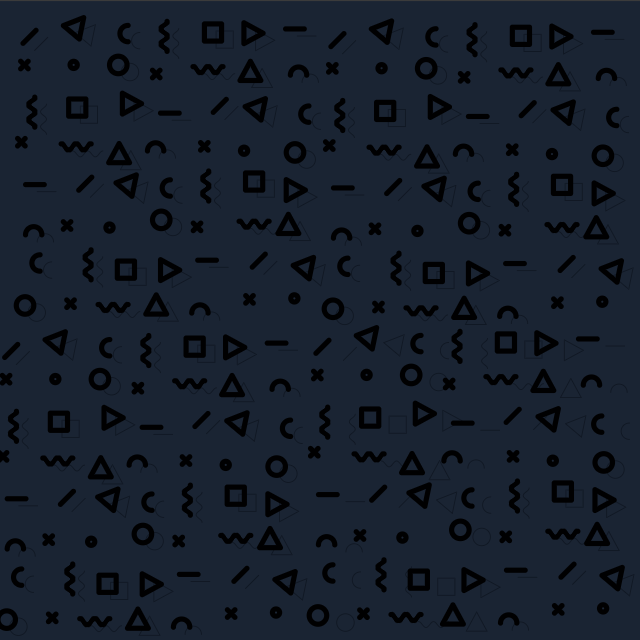
A Shadertoy shader for this pattern:

```glsl
// Retro confetti on navy: a scattered motif of outlined shapes, repeated in 2 x 2 blocks.
// Each block is a jittered grid; every cell picks a shape, measured as distance to its
// centreline, then drawn as a thick black stroke over a thin offset outline.

const float UNITS = 768.0;               // design units across the canvas
const vec3 NAVY = vec3(0.102, 0.141, 0.200);
const vec3 OUTLINE = vec3(0.062, 0.092, 0.138);
const vec3 INK = vec3(0.0, 0.0, 0.004);
const vec3 EDGE = vec3(0.23);
const float INK_HALF = 3.1;              // half widths of the two strokes
const float OUTLINE_HALF = 0.55;
const float EDGE_WIDTH = 1.3;
const vec2 OUTLINE_SHIFT = vec2(14.0, 8.5);
const ivec2 GRID = ivec2(7, 8);
const vec2 CELL = vec2(52.8, 46.7);
const vec2 GRID_START = vec2(18.0, 14.0);
const vec2 JITTER = vec2(0.34, 0.30);
const float ROW_STAGGER = 0.2;
const float INK_SLIP = 19.0;             // ink misregistration in the last block
const vec2 BLOCK_ORIGIN[4] = vec2[4](vec2(0.0), vec2(369.5, 4.0),
                                     vec2(-22.0, 377.0), vec2(370.5, 372.0));

// Shape kinds: 0-6 fill the even rows, 7-13 the odd rows; 7 and 10 are crosses
const int SLASH = 0, TRI_TILTED = 1, ARC_LEFT = 2, WAVE_UPRIGHT = 3, SQUARE = 4,
          TRI_RIGHT = 5, DASH = 6, CROSS_A = 7, DOT = 8, RING = 9, CROSS_B = 10,
          WAVE_FLAT = 11, TRI_UP = 12;

float hash(vec2 p) {
    return fract(sin(dot(p, vec2(127.1, 311.7))) * 43758.5453);
}

float segment(vec2 p, vec2 a, vec2 b) {
    vec2 ab = b - a;
    return length(p - a - ab * clamp(dot(p - a, ab) / dot(ab, ab), 0.0, 1.0));
}

float triangle(vec2 p) {
    p.x = abs(p.x);
    vec2 corner = vec2(12.5, -11.0);
    return min(segment(p, vec2(0.0, 12.0), corner),
               segment(p, vec2(0.0, corner.y), corner));
}

float square(vec2 p) {
    vec2 d = abs(p) - 10.3;
    return abs(length(max(d, 0.0)) + min(max(d.x, d.y), 0.0));
}

// Upper half circle with open ends
float arch(vec2 p) {
    p = vec2(abs(p.x), p.y + 5.0);
    return p.y > 0.0 ? abs(length(p) - 9.8) : length(p - vec2(9.8, 0.0));
}

// Two periods of a cosine, distance corrected by its slope
float wave(vec2 p) {
    const float FREQ = 0.349, AMP = 3.5;
    float x = clamp(p.x, -18.0, 18.0);
    float slope = AMP * FREQ * sin(FREQ * x);
    float dy = (p.y - AMP * cos(FREQ * x)) / sqrt(1.0 + slope * slope);
    return length(vec2(p.x - x, dy));
}

float shapeDistance(int kind, vec2 p) {
    if (kind == SLASH) return segment(p, vec2(-7.8), vec2(7.8));
    if (kind == TRI_TILTED) {
        float c = cos(0.7), s = sin(0.7);
        return triangle(vec2(c * p.x - s * p.y, s * p.x + c * p.y));
    }
    if (kind == ARC_LEFT) return arch(vec2(p.y, -p.x));
    if (kind == WAVE_UPRIGHT) return wave(p.yx);
    if (kind == SQUARE) return square(p);
    if (kind == TRI_RIGHT) return triangle(p.yx);
    if (kind == DASH) return segment(p, vec2(-11.2, 0.0), vec2(11.2, 0.0));
    if (kind == CROSS_A || kind == CROSS_B) return segment(abs(p), vec2(0.0), vec2(4.5));
    if (kind == DOT) return abs(length(p) - 4.3);
    if (kind == RING) return abs(length(p) - 10.5);
    if (kind == WAVE_FLAT) return wave(p);
    if (kind == TRI_UP) return triangle(p);
    return arch(p);
}

void mainImage(out vec4 fragColor, in vec2 fragCoord) {
    vec2 p = fragCoord / iResolution.xy * UNITS;
    p.y = UNITS - p.y;                   // layout runs downward
    float pixel = UNITS / iResolution.y;
    float ink = 1e3, outline = 1e3;

    for (int block = 0; block < 4; block++) {
        vec2 local = p - BLOCK_ORIGIN[block];
        ivec2 home = ivec2(floor((local - GRID_START) / CELL));
        for (int n = 0; n < 9; n++) {
            ivec2 cell = home + ivec2(n % 3, n / 3) - 1;
            if (any(lessThan(cell, ivec2(0))) || any(greaterThanEqual(cell, GRID))) continue;

            // Place the shape and choose its kind
            vec2 id = vec2(cell);
            int odd = cell.y % 2;
            vec2 jitter = (vec2(hash(id), hash(id + 37.0)) - 0.5) * JITTER;
            jitter.x -= ROW_STAGGER * float(odd);
            vec2 center = GRID_START + (id + 0.5 + jitter) * CELL;
            int kind = 7 * odd + (cell.x + 3 * (cell.y / 2)) % 7;

            // The last block's ink drifts left, except in its lower right
            float aligned = smoothstep(170.0, 225.0, center.x) * step(150.0, center.y);
            float slip = block == 3 ? INK_SLIP * (1.0 - aligned) : 0.0;
            vec2 q = (local - center) * vec2(1.0, -1.0);
            ink = min(ink, shapeDistance(kind, q + vec2(slip, 0.0)));
            if (kind != CROSS_A && kind != CROSS_B && kind != DOT)
                outline = min(outline, shapeDistance(kind, q + OUTLINE_SHIFT * vec2(-1.0, 1.0)));
        }
    }

    // Layer outline, ink and the top edge line
    vec3 color = mix(NAVY, OUTLINE, clamp(0.5 + (OUTLINE_HALF - outline) / pixel, 0.0, 1.0));
    color = mix(color, INK, clamp(0.5 + (INK_HALF - ink) / pixel, 0.0, 1.0));
    color = mix(color, EDGE, clamp(0.5 + (EDGE_WIDTH - p.y) / pixel, 0.0, 1.0));
    fragColor = vec4(color, 1.0);
}
```
